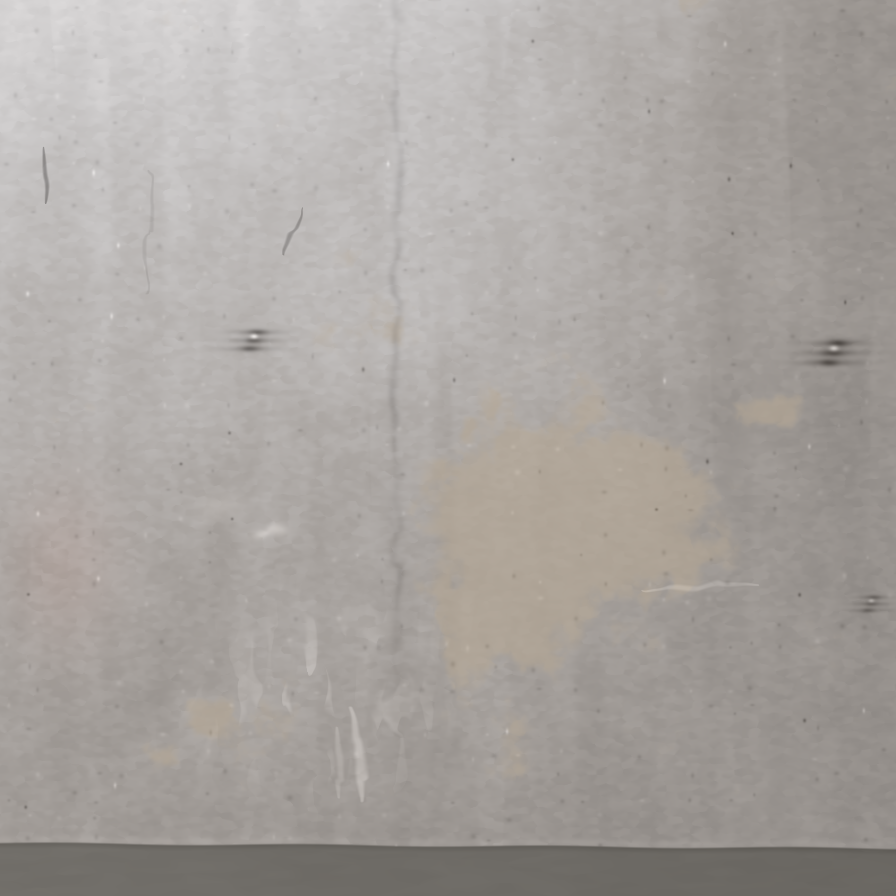
Give the GLSL for this texture, as a three.js fragment shader.

```glsl
// Weathered concrete wall lit from the upper left, above a dark floor strip.
// Smooth cellular noise gives clouds, streaks and grain; soft distance shapes
// add the casting seam, beige stains, pits, scratches, drips and specks.
varying vec2 vUv;

#define BASE_LIGHT 0.600
#define LIGHT_RISE 0.195
#define CLOUD_AMOUNT 0.050
#define STREAK_AMOUNT 0.030
#define GRAIN_AMOUNT 0.034
#define STAIN_AMOUNT 0.60
#define SEAM_X 0.442
#define SEAM_DEPTH 0.050
#define FLOOR_HEIGHT 0.059
#define STAIN_COLOR vec3(0.705, 0.650, 0.575)
#define FLOOR_COLOR vec3(0.430, 0.418, 0.398)

vec2 hash2(vec2 p) {
  vec2 q = vec2(dot(p, vec2(127.1, 311.7)), dot(p, vec2(269.5, 183.3)));
  return fract(sin(q) * 43758.5);
}

// Cellular noise: random cell values blended around jittered points
float cellNoise(vec2 p) {
  vec2 cell = floor(p);
  float total = 0.001, value = 0.0005;
  for (int j = -1; j <= 1; j++) {
    for (int i = -1; i <= 1; i++) {
      vec2 id = cell + vec2(float(i), float(j));
      vec2 d = id + hash2(id) - p;
      float w = max(1.0 - dot(d, d), 0.0);
      w *= w * w;
      total += w;
      value += w * hash2(id + 37.0).x;
    }
  }
  return value / total;
}

float layeredNoise(vec2 p) {
  float sum = 0.0, gain = 0.5;
  for (int i = 0; i < 4; i++) {
    sum += gain * cellNoise(p);
    p = mat2(1.6, 1.2, -1.2, 1.6) * p + 9.3;
    gain *= 0.5;
  }
  return sum / 0.9375;
}

float blob(vec2 p, vec2 center, vec2 size) {
  vec2 q = (p - center) / size;
  return exp(-dot(q, q));
}

// Soft line from a to b, tapering at both ends
float scratch(vec2 p, vec2 a, vec2 b, float width) {
  vec2 ab = b - a;
  float t = clamp(dot(p - a, ab) / dot(ab, ab), 0.0, 1.0);
  float taper = 0.4 + 2.4 * t * (1.0 - t);
  return 1.0 - smoothstep(0.2, 1.5, length(p - a - ab * t) / (width * taper));
}

// Shallow pit: dark horizontal streaks around a small light chip
float pit(vec2 p, vec2 center, float size) {
  float streaks = 0.0;
  for (int i = -1; i <= 1; i++) {
    float k = float(i);
    vec2 c = center + size * vec2(0.12 * k, 0.27 * k);
    streaks += 0.11 * blob(p, c, size * vec2(0.85, 0.09));
    streaks += 0.17 * blob(p, c, size * vec2(0.27, 0.11));
  }
  return streaks - 0.28 * blob(p, center + size * vec2(0.02, 0.13), size * vec2(0.12, 0.09));
}

// Sparse signed flecks, one at most per cell: dark below zero, pale above
float flecks(vec2 p, float cells, float chance) {
  vec2 q = p * cells, id = floor(q);
  vec2 rnd = hash2(id + cells), spot = 0.25 + 0.5 * hash2(id + 71.0);
  vec2 size = cells * mix(vec2(0.0016), vec2(0.0035), hash2(id + 13.0));
  float tone = rnd.y < 0.62 ? -1.0 : 0.7;
  return step(rnd.x, chance) * tone * blob(q, id + spot, size);
}

void main() {
  vec2 p = vUv;
  vec2 rough = p + 0.012 * (vec2(cellNoise(p * 38.0), cellNoise(p * 38.0 + 50.0)) - 0.5);
  float cloud = layeredNoise(p * vec2(6.0, 5.0)) - 0.5;
  float mottle = layeredNoise(p * 22.0 + 4.0) - 0.5;

  // Light falls off downward and toward the right edge
  float light = BASE_LIGHT - 0.02 * p.x;
  light += LIGHT_RISE * p.y * (1.0 - 0.9 * smoothstep(0.45, 1.05, p.x));
  light += 0.035 * blob(p, vec2(0.08, 1.0), vec2(0.30, 0.28));
  light += CLOUD_AMOUNT * (cloud + 0.7 * mottle);
  light += STREAK_AMOUNT * (cellNoise(vec2(p.x * 34.0, p.y * 3.0)) - 0.5);
  light += GRAIN_AMOUNT * (cellNoise(p * vec2(105.0, 170.0)) - 0.5);
  vec3 tint = mix(vec3(1.0, 0.966, 0.938), vec3(1.0, 0.990, 0.990), smoothstep(0.60, 0.82, light));
  vec3 color = light * tint;

  // Ragged beige stains and a faint pink bloom
  float stain = blob(p, vec2(0.54, 0.43), vec2(0.10, 0.12)) + blob(p, vec2(0.57, 0.33), vec2(0.06, 0.06));
  stain += blob(p, vec2(0.72, 0.43), vec2(0.11, 0.10)) + blob(p, vec2(0.86, 0.54), vec2(0.07, 0.03));
  stain = smoothstep(0.38, 0.78, stain + 1.1 * cloud + 1.2 * mottle);
  color = mix(color, STAIN_COLOR, STAIN_AMOUNT * stain);
  color += vec3(0.025, 0.0, -0.005) * blob(p, vec2(0.07, 0.37), vec2(0.06, 0.09));

  // Broken vertical seam
  float seam = blob(vec2(rough.x, 0.0), vec2(SEAM_X, 0.0), vec2(0.005, 1.0));
  seam *= smoothstep(0.15, 0.35, p.y) * (0.25 + 1.3 * cellNoise(vec2(2.0, p.y * 40.0)));
  float marks = -SEAM_DEPTH * seam - 0.014 * blob(p, vec2(SEAM_X, 0.2), vec2(0.02, 0.5));

  // Pits, dark scratches and scattered flecks
  marks -= pit(p, vec2(0.283, 0.620), 0.034) + pit(p, vec2(0.930, 0.606), 0.040);
  marks -= 0.6 * pit(p, vec2(0.972, 0.326), 0.027);
  marks -= 0.20 * scratch(rough, vec2(0.048, 0.775), vec2(0.054, 0.835), 0.0025);
  marks -= 0.16 * scratch(rough, vec2(0.316, 0.720), vec2(0.336, 0.766), 0.0022);
  marks -= 0.05 * scratch(rough, vec2(0.163, 0.670), vec2(0.168, 0.810), 0.0025);
  marks += 0.17 * flecks(p, 13.0, 0.20) + 0.06 * flecks(p, 41.0, 0.22);

  // Pale plaster smears, drips and vertical scuffs
  marks += 0.11 * blob(rough, vec2(0.300, 0.408), vec2(0.017, 0.006));
  marks += 0.05 * blob(rough, vec2(0.245, 0.438), vec2(0.025, 0.016));
  marks += 0.10 * scratch(rough, vec2(0.404, 0.105), vec2(0.395, 0.215), 0.005);
  marks += 0.06 * scratch(rough, vec2(0.382, 0.110), vec2(0.377, 0.190), 0.004);
  marks += 0.07 * scratch(rough, vec2(0.720, 0.345), vec2(0.850, 0.347), 0.003);
  float scuff = smoothstep(0.60, 0.90, cellNoise(rough * vec2(85.0, 24.0)));
  marks += 0.08 * scuff * blob(p, vec2(0.36, 0.22), vec2(0.12, 0.09));
  color += marks;

  // Floor strip with a shaded upper edge
  float edge = FLOOR_HEIGHT - 0.006 * p.x + 0.001 * sin(p.x * 23.0);
  vec3 ground = FLOOR_COLOR + 0.025 * (0.5 - p.x) + 0.018 * cloud;
  ground += 0.012 * (cellNoise(p * vec2(30.0, 120.0)) - 0.5);
  ground -= 0.045 * smoothstep(edge - 0.008, edge, p.y);
  color += 0.025 * blob(vec2(0.0, p.y), vec2(0.0, edge + 0.004), vec2(1.0, 0.004));
  color = mix(ground, color, smoothstep(edge - 0.0015, edge + 0.0015, p.y));

  gl_FragColor = vec4(clamp(color, 0.0, 1.0), 1.0);
}
```
